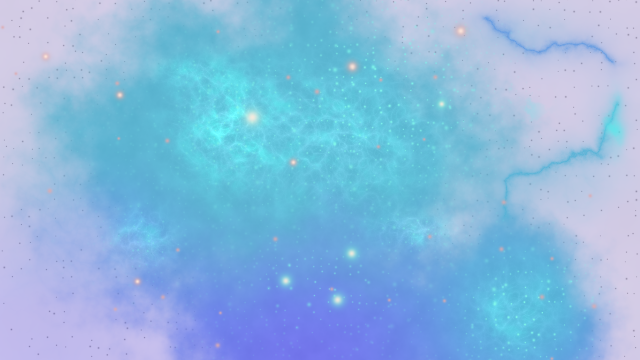
Write a WebGL 1 fragment shader that draws this background.

```glsl
precision highp float;
// Pastel nebula: a teal and violet cloud on pale lavender, with veins, dust and stars.
uniform vec2 u_resolution;

vec2 hash2(vec2 p) {
  p = vec2(dot(p, vec2(127.1, 311.7)), dot(p, vec2(269.5, 183.3)));
  return fract(sin(p) * 43758.5);
}

float gradientAt(vec2 cell, vec2 corner, vec2 f) {
  return dot(hash2(cell + corner) * 2.0 - 1.0, f - corner);
}

float noise(vec2 p) {
  vec2 i = floor(p), f = fract(p);
  vec2 u = f * f * f * (f * (f * 6.0 - 15.0) + 10.0);
  return mix(mix(gradientAt(i, vec2(0, 0), f), gradientAt(i, vec2(1, 0), f), u.x),
             mix(gradientAt(i, vec2(0, 1), f), gradientAt(i, vec2(1, 1), f), u.x), u.y);
}

float fbm(vec2 p) {
  float sum = 0.0, amp = 0.6;
  for (int i = 0; i < 5; i++) {
    sum += amp * noise(p);
    p = mat2(1.6, 1.2, -1.2, 1.6) * p + 7.3;
    amp *= 0.55;
  }
  return sum;
}

// Thin bright filaments along the zero lines of the noise
float filaments(vec2 p) {
  float sum = 0.0, amp = 0.6;
  for (int i = 0; i < 4; i++) {
    sum += amp * pow(1.0 - min(abs(noise(p)) * 2.0, 1.0), 5.0);
    p = mat2(1.6, 1.2, -1.2, 1.6) * p + 3.1;
    amp *= 0.6;
  }
  return sum;
}

float blob(vec2 p, vec2 center, vec2 radius) {
  vec2 q = (p - center) / radius;
  return exp(-dot(q, q));
}

float ellipseFill(vec2 p, vec2 center, vec2 radius, float rough) {
  return 1.0 - smoothstep(0.62, 1.22, length((p - center) / radius) + rough);
}

float segment(vec2 p, vec2 a, vec2 b) {
  vec2 d = b - a;
  return length(p - a - d * clamp(dot(p - a, d) / dot(d, d), 0.0, 1.0));
}

// One jittered dot per grid cell, kept with the given chance
float specks(vec2 p, float cell, float chance, float radius) {
  vec2 id = floor(p / cell), h = hash2(id + 17.0), k = hash2(id + 51.0);
  float d = length(p - (id + 0.25 + 0.5 * h) * cell) / (radius * (0.6 + 0.6 * k.y));
  return step(k.x, chance) * exp(-d * d);
}

vec3 star(vec3 col, vec2 p, vec2 center, float r, vec3 halo) {
  float d = length(p - center) / r;
  col = mix(col, halo, 0.75 * exp(-d * d));
  return mix(col, vec3(1.0, 0.92, 0.87), 0.85 * exp(-d * d * 4.0));
}

void main() {
  vec2 p = gl_FragCoord.xy / u_resolution.y;
  p.x += 0.5 * (16.0 / 9.0 - u_resolution.x / u_resolution.y);
  float n = fbm(p * 4.0), fine = fbm(p * 15.0 + 4.0);
  float web = filaments(p * 6.0 + 0.5 * n);

  // Pale backdrop
  vec3 col = mix(vec3(0.77, 0.74, 0.93), vec3(0.83, 0.80, 0.90), smoothstep(0.0, 0.7, p.y + 0.3 * p.x));
  col += 0.025 * n;
  col -= 0.22 * specks(p, 0.024, 0.3, 0.0022);

  // Body of the cloud: main mass, lower edge, lower right lobe
  float rough = 0.45 * n + 0.12 * fine;
  float clear = 1.0 - ellipseFill(p, vec2(0.76, 0.56), vec2(0.62, 0.53), rough);
  clear *= 1.0 - ellipseFill(p, vec2(0.92, 0.08), vec2(0.46, 0.27), rough);
  clear *= 1.0 - ellipseFill(p, vec2(1.42, 0.13), vec2(0.28, 0.27), rough);
  float haze = 0.35 * blob(p, vec2(1.46, 0.48), vec2(0.22, 0.1)) + 0.4 * blob(p, vec2(0.16, 0.38), vec2(0.16, 0.3))
             + 0.3 * blob(p, vec2(1.4, 0.9), vec2(0.22, 0.08));
  clear *= 1.0 - haze * (0.7 + n);
  float cover = 1.0 - clear;
  cover += 0.55 * cover * clear * (web - 0.35);

  vec3 gas = mix(vec3(0.36, 0.71, 0.82), vec3(0.41, 0.64, 0.86), smoothstep(0.5, 0.28, p.y + 0.2 * n));
  gas = mix(gas, vec3(0.43, 0.53, 0.92), smoothstep(0.34, 0.06, p.y + 0.15 * n));
  gas = mix(gas, vec3(0.46, 0.45, 0.93), 0.8 * blob(p, vec2(0.85, 0.0), vec2(0.3, 0.15)));
  gas = mix(gas, vec3(0.40, 0.57, 0.92), 0.6 * blob(p, vec2(0.25, 0.33), vec2(0.2, 0.16)));
  gas = mix(gas, vec3(0.34, 0.71, 0.84), blob(p, vec2(1.46, 0.14), vec2(0.25, 0.24)));
  col = mix(col, gas + 0.04 * fine, clamp(cover, 0.0, 1.0));

  // Jagged veins on the right
  vec2 w = p + 0.04 * vec2(noise(p * 13.0), noise(p * 13.0 + 40.0)) + 0.025 * vec2(fine, fbm(p * 25.0));
  float upper = min(segment(w, vec2(1.35, 0.95), vec2(1.46, 0.86)),
                min(segment(w, vec2(1.46, 0.86), vec2(1.6, 0.875)), segment(w, vec2(1.6, 0.875), vec2(1.7, 0.83))));
  float lower = min(min(segment(w, vec2(1.4, 0.4), vec2(1.41, 0.485)), segment(w, vec2(1.41, 0.485), vec2(1.53, 0.54))),
                min(segment(w, vec2(1.53, 0.54), vec2(1.67, 0.585)), segment(w, vec2(1.67, 0.585), vec2(1.71, 0.7))));
  col = mix(col, vec3(0.38, 0.60, 0.88), 0.6 * exp(-upper * 150.0) + 0.3 * exp(-upper * 30.0));
  col = mix(col, vec3(0.34, 0.70, 0.84), 0.6 * exp(-lower * 130.0) + 0.35 * exp(-lower * 25.0));

  // Luminous cyan clouds with grain and filaments
  float core = blob(p, vec2(0.64, 0.65), vec2(0.13, 0.14)) + 0.5 * blob(p, vec2(0.53, 0.8), vec2(0.09, 0.04));
  float wisps = blob(p, vec2(0.94, 0.62), vec2(0.26, 0.18)) + blob(p, vec2(1.15, 0.36), vec2(0.09, 0.045))
              + blob(p, vec2(0.4, 0.34), vec2(0.08, 0.07)) + 0.8 * blob(p, vec2(1.43, 0.13), vec2(0.12, 0.12));
  float flare = blob(w, vec2(1.71, 0.66), vec2(0.025, 0.08)) + 0.4 * blob(w, vec2(1.47, 0.69), vec2(0.05, 0.05)) * smoothstep(0.0, 0.2, fine);
  float grain = smoothstep(-0.2, 0.4, fine + 0.4 * n);
  float light = core * (0.25 + 0.9 * grain) + wisps * (0.12 + 0.35 * grain * web + 0.25 * grain) + flare * (0.3 + 0.6 * grain);
  col = mix(col, vec3(0.33, 0.91, 0.92), min(light, 0.85));
  col += 0.12 * core * filaments(p * 22.0) + 0.1 * wisps * filaments(p * 18.0 + n);

  // Fine cyan stars gathered around the clouds
  float field = 0.12 * cover + 0.7 * blob(p, vec2(1.08, 0.77), vec2(0.25, 0.2)) + 0.5 * core + 0.4 * wisps
              + 0.7 * blob(p, vec2(1.48, 0.13), vec2(0.16, 0.14)) + 0.5 * blob(p, vec2(0.9, 0.2), vec2(0.16, 0.1));
  float sparks = specks(p, 0.021, 0.4, 0.0028) + specks(p + 0.37, 0.055, 0.4, 0.005);
  col = mix(col, vec3(0.5, 0.97, 0.92), min(sparks * field, 0.9));

  // Scattered rosy stars, then the largest ones
  vec3 rose = vec3(0.88, 0.66, 0.66), mint = vec3(0.45, 0.92, 0.86);
  col = mix(col, vec3(0.87, 0.67, 0.69), 0.8 * specks(p + 0.06, 0.15, 0.4, 0.006));
  col = star(col, p, vec2(0.701, 0.674), 0.026, vec3(0.75, 0.93, 0.88));
  col = star(col, p, vec2(1.28, 0.914), 0.017, rose);
  col = star(col, p, vec2(0.979, 0.815), 0.016, rose);
  col = star(col, p, vec2(0.333, 0.736), 0.012, rose);
  col = star(col, p, vec2(0.127, 0.843), 0.011, rose);
  col = star(col, p, vec2(0.815, 0.549), 0.011, rose);
  col = star(col, p, vec2(0.382, 0.218), 0.010, rose);
  col = star(col, p, vec2(0.938, 0.167), 0.020, mint);
  col = star(col, p, vec2(0.794, 0.22), 0.018, mint);
  col = star(col, p, vec2(0.977, 0.296), 0.019, mint);
  col = star(col, p, vec2(1.227, 0.711), 0.014, mint);

  gl_FragColor = vec4(clamp(col, 0.0, 1.0), 1.0);
}
```
